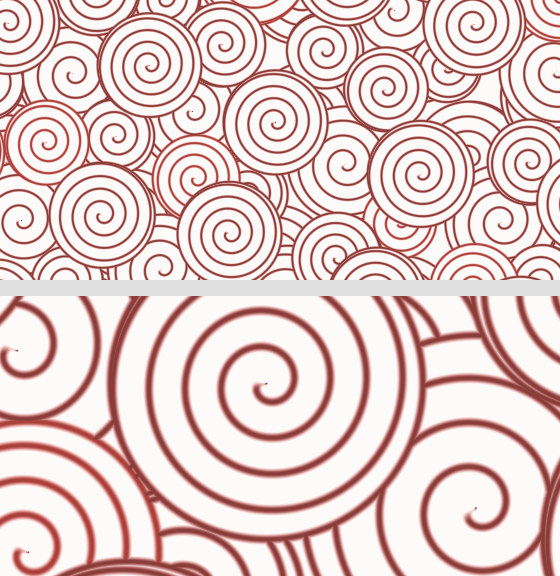
Top: the whole. Bottom: its middle third, enlarged.
Give the GLSL for this pattern, as a Shadertoy shader.

```glsl
// Overlapping discs, each filled with a thin red spiral on off-white paper.
// Six staggered, jittered grids are painted back to front; every grid is
// coarse enough that a point can meet only one disc of it.

const float TAU = 6.2831853;
const vec3 PAPER = vec3(0.993, 0.984, 0.976);

vec3 hash3(vec3 p) {
    p = fract(p * vec3(0.1031, 0.1030, 0.0973));
    p += dot(p, p.yxz + 33.33);
    return fract((p.xxy + p.yxx) * p.zyx);
}

// Soft pen stroke: 1 on the centre line, 0 beyond its blurred edge.
float stroke(float dist) {
    float reach = max(0.0076, 1.5 / iResolution.y);
    return 1.0 - smoothstep(0.0008, reach, abs(dist));
}

// Archimedean spiral growing by one pitch per turn, with an open inner end.
float spiral(vec2 p, float pitch, float phase) {
    float r = length(p) + 1e-5;
    float turn = atan(p.y, p.x) / TAU + phase;
    float t = turn + round(r / pitch - turn);
    if (t < 0.2) t += 1.0;
    float slope = pitch / (TAU * r);
    float dist = (r - pitch * t) / sqrt(1.0 + slope * slope);
    return stroke(dist) * smoothstep(0.2, 0.34, t);
}

// Stroke edges lose green and blue before red, so they fade through pink.
vec3 inkTone(float amount, float tint) {
    vec3 ink = mix(vec3(0.54, 0.235, 0.225), vec3(0.67, 0.25, 0.23), step(0.82, tint));
    return mix(PAPER, ink, vec3(pow(amount, 1.5), amount, amount));
}

void mainImage(out vec4 fragColor, in vec2 fragCoord) {
    vec2 uv = fragCoord / iResolution.y;
    float tilt = 0.33;
    vec2 p = mat2(cos(tilt), sin(tilt), -sin(tilt), cos(tilt)) * uv + 3.0;

    const float GRID = 0.54;
    vec3 col = PAPER;

    for (int i = 0; i < 6; i++) {
        float layer = float(i);
        bool isBack = i < 3;

        // The two lowest grids sit in the gaps of the four above.
        vec2 offset = layer * vec2(0.5, 0.25) + (i < 2 ? 0.25 : 0.0);
        vec2 cell = p / GRID + offset;
        vec2 id = floor(cell);
        vec3 rnd = hash3(vec3(id, layer * 7.0 + 2.0));
        vec3 shape = hash3(vec3(id + 41.0, layer * 5.0 + 11.0));

        // Back discs are large with wide turns; front discs are tighter.
        float radius = isBack ? 0.2 : 0.13 + 0.0265 * (layer - 3.0);
        radius += 0.014 * (shape.x - 0.5);
        float pitch = (isBack ? 0.053 : 0.043) + 0.004 * (shape.y - 0.5);
        float jitter = min(0.07, 0.5 * GRID - radius - 0.009);

        vec2 q = (cell - id - 0.5) * GRID - (rnd.xy * 2.0 - 1.0) * jitter;
        float rim = length(q) - radius;
        float outline = stroke(rim);

        // Inside, the disc hides what lies below; outside, only its rim shows.
        if (rim < 0.0) {
            float phase = 0.7 + 0.25 * (rnd.z - 0.5);
            col = inkTone(max(outline, spiral(q, pitch, phase)), shape.z);
        } else {
            col = min(col, inkTone(outline, shape.z));
        }
    }

    fragColor = vec4(col, 1.0);
}
```
